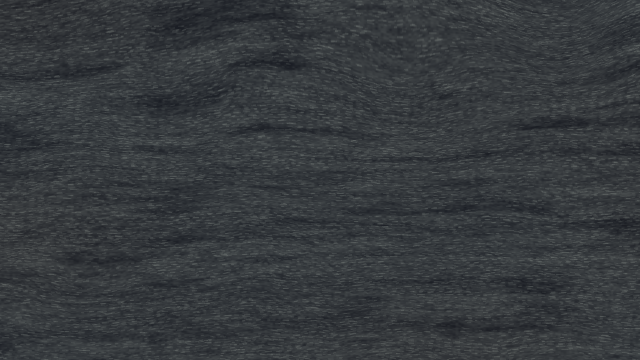
A Shadertoy shader for this texture:

```glsl
#define DARK_WOOD vec3(0.150, 0.162, 0.182)
#define LIGHT_WOOD vec3(0.290, 0.308, 0.312)
#define BASE_TONE 0.46
#define BAND_DEPTH 0.34
#define RING_DEPTH 0.42
#define FIBRE_DEPTH 0.60
#define PORE_GLOW 0.58
#define PATCH_DEPTH 0.34
#define SWIRL 0.17
#define EYE_COUNT 7
#define PORE_LAYERS 3

float hash(vec2 p) {
    vec3 q = fract(p.xyx * 0.1031);
    q += dot(q, q.yzx + 33.33);
    return fract((q.x + q.y) * q.z);
}

float noise(vec2 p) {
    vec2 cell = floor(p);
    vec2 f = fract(p);
    f = f * f * (3.0 - 2.0 * f);
    float low = mix(hash(cell), hash(cell + vec2(1, 0)), f.x);
    float high = mix(hash(cell + vec2(0, 1)), hash(cell + vec2(1, 1)), f.x);
    return mix(low, high, f.y);
}

// Noise centred on zero, stretched along the grain
float grain(vec2 p, float along, float across, float seed) {
    return noise(p * vec2(along, across) + seed) - 0.5;
}

// Wide arches, strongest near the top, with small ripples
float archWarp(vec2 p) {
    float arch = mix(0.25, 1.0, smoothstep(0.45, 0.9, p.y));
    return SWIRL * arch * grain(p, 2.6, 1.7, 11.0)
         + 0.026 * grain(p, 4.5, 5.0, 23.0)
         + 0.006 * grain(p, 15.0, 14.0, 37.0);
}

// Growth lines bulging around small knots
float eyeWarp(vec2 p) {
    float warp = 0.0;
    for (int i = 0; i < EYE_COUNT; i++) {
        float id = float(i);
        vec2 center = vec2(1.8 * hash(vec2(id, 3.0)), (id + 0.5) / float(EYE_COUNT));
        vec2 d = (p - center) / vec2(0.17, 0.05);
        warp += 0.045 * (hash(vec2(id, 8.0)) - 0.3) * exp(-dot(d, d));
    }
    return warp;
}

// Thin pale dashes left by open pores, one per jittered cell
float pores(vec2 p, float density) {
    float pixel = 1.0 / iResolution.y;
    vec2 size = vec2(0.026, 0.0078);
    float glow = 0.0;
    for (int i = 0; i < PORE_LAYERS; i++) {
        vec2 q = p + float(i) * vec2(3.17, 2.713);
        float row = floor(q.y / size.y);
        q.x += size.x * hash(vec2(row, 19.0));
        vec2 id = vec2(floor(q.x / size.x), row);
        vec2 local = q - (id + 0.5) * size;
        float pick = hash(id + 7.0);
        float halfLength = mix(0.002, 0.009, hash(id + 31.0));
        local.x -= (hash(id + 43.0) - 0.5) * 0.006;
        local.y -= (hash(id + 59.0) - 0.5) * 0.003;
        local.y -= local.x * (hash(id + 71.0) - 0.5) * 0.25;
        float d = length(vec2(max(abs(local.x) - halfLength, 0.0), local.y)) - 0.0013;
        float dash = 1.0 - smoothstep(-0.5 * pixel, 0.6 * pixel, d);
        glow += dash * step(pick, density) * mix(0.3, 1.0, hash(id + 83.0));
    }
    return min(glow, 1.3);
}

void mainImage(out vec4 fragColor, in vec2 fragCoord) {
    vec2 p = fragCoord / iResolution.y;
    float arch = archWarp(p);
    float eyes = eyeWarp(p);
    vec2 rings = p + vec2(0.0, arch + eyes);
    vec2 fibres = p + vec2(0.0, arch + 0.25 * eyes);

    // Broad bands and narrow growth lines
    float bands = 0.5 * grain(rings, 1.1, 8.0, 5.0) + 0.6 * grain(rings, 2.2, 24.0, 15.0);
    float lines = 0.5 * grain(rings, 2.8, 62.0, 29.0) + 0.5 * grain(rings, 5.0, 95.0, 47.0);

    // Fine fibres and surface speckle
    float fibre = 0.4 * grain(fibres, 14.0, 125.0, 41.0)
                + 0.6 * grain(fibres, 45.0, 200.0, 73.0)
                + 0.7 * grain(fibres, 130.0, 280.0, 89.0);

    // Dark lens-shaped patches with ragged ends
    float lens = noise(rings * vec2(4.0, 26.0) + 97.0) + 0.35 * grain(rings, 12.0, 80.0, 7.0);
    float patches = smoothstep(0.62, 0.95, lens);

    float density = 0.5 + 0.5 * grain(rings, 5.0, 40.0, 61.0) - 0.2 * patches;
    float tone = BASE_TONE + BAND_DEPTH * bands + RING_DEPTH * lines + FIBRE_DEPTH * fibre;
    tone += PORE_GLOW * (pores(fibres, density) - 0.17);
    tone -= PATCH_DEPTH * (patches - 0.09);

    vec3 color = mix(DARK_WOOD, LIGHT_WOOD, clamp(tone, -0.3, 1.7));
    color += vec3(0.008, 0.0, -0.005) * grain(p, 1.5, 3.0, 61.0);
    fragColor = vec4(color, 1.0);
}
```
